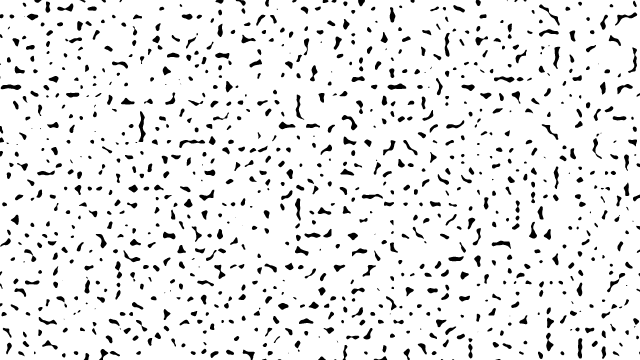
Give the GLSL for this texture, as a WebGL 1 fragment shader.

```glsl
precision highp float;
// Irregular black ink specks scattered on white, cut from gradient noise.

uniform vec2 u_resolution;

const vec3 PAPER = vec3(1.0);
const vec3 INK = vec3(0.0);
const float CELLS = 46.0;       // noise cells per canvas height
const float THRESHOLD = 0.305;  // higher leaves fewer, smaller specks
const vec2 OFFSET = vec2(17.37, 41.61);
const int TAPS = 4;             // antialiasing samples per axis

// Sine-free hash from a lattice point to two values in 0..1
vec2 hash2(vec2 p) {
    vec3 q = fract(p.xyx * vec3(0.1031, 0.1030, 0.0973));
    q += dot(q, q.yzx + 33.33);
    return fract((q.xx + q.yz) * q.zy);
}

// Contribution of one lattice corner: unit gradient dot distance
float corner(vec2 cell, vec2 local, vec2 side) {
    vec2 gradient = normalize(hash2(cell + side) - 0.5 + 1e-5);
    return dot(gradient, local - side);
}

// Gradient noise with quintic interpolation
float gradientNoise(vec2 p) {
    vec2 cell = floor(p);
    vec2 f = p - cell;
    vec2 w = f * f * f * (f * (f * 6.0 - 15.0) + 10.0);
    float bottom = mix(corner(cell, f, vec2(0.0, 0.0)),
                       corner(cell, f, vec2(1.0, 0.0)), w.x);
    float top = mix(corner(cell, f, vec2(0.0, 1.0)),
                    corner(cell, f, vec2(1.0, 1.0)), w.x);
    return mix(bottom, top, w.y);
}

void main() {
    // Average the thresholded noise over the pixel for smooth edges
    float coverage = 0.0;
    for (int j = 0; j < TAPS; j++) {
        for (int i = 0; i < TAPS; i++) {
            vec2 jitter = (vec2(float(i), float(j)) + 0.5) / float(TAPS) - 0.5;
            vec2 uv = (gl_FragCoord.xy + jitter) / u_resolution.y;
            coverage += step(THRESHOLD, gradientNoise(uv * CELLS + OFFSET));
        }
    }
    coverage /= float(TAPS * TAPS);
    gl_FragColor = vec4(mix(PAPER, INK, coverage), 1.0);
}
```
